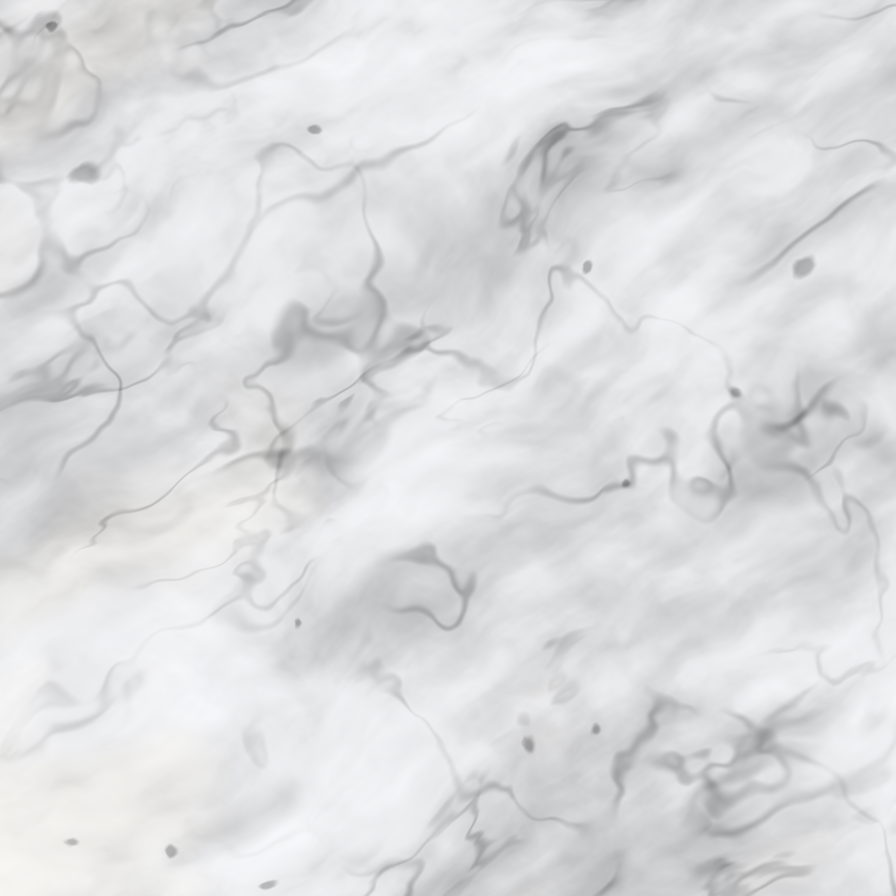
This texture is drawn by a three.js fragment shader. Its source:

```glsl
// Pale grey-white marble with soft smoky streaks rising to the right.
// Stretched fractal noise makes the clouds, its mid-level contours make the
// broken veins, and a sparse jittered grid adds small dark mineral specks.

varying vec2 vUv;

const float GRAIN_ANGLE   = 0.60;              // direction of the streaks, radians
const float BASE_TONE     = 0.888;
const float CLOUD_DEPTH   = 0.27;
const float STREAK_DEPTH  = 0.23;
const float MOTTLE_DEPTH  = 0.10;
const float VEIN_DEPTH    = 0.13;
const float CRACK_DEPTH   = 0.12;
const float SPECK_DEPTH   = 0.22;
const float WARP_AMOUNT   = 0.12;
const float SPECK_CELLS   = 8.0;
const float SPECK_CHANCE  = 0.16;
const float TONE_KNEE     = 0.915;             // whites are compressed above this
const float DARKEST_TONE  = 0.50;
const vec3  COOL_TINT     = vec3(0.997, 1.000, 1.010);
const vec3  WARM_TINT     = vec3(1.004, 1.000, 0.988);
const mat2  OCTAVE_TURN   = mat2(0.8, 0.6, -0.6, 0.8);

float hash(vec2 cell) {
  vec3 h = fract(cell.xyx * 0.1031);
  h += dot(h, h.yzx + 33.33);
  return fract((h.x + h.y) * h.z);
}

float valueNoise(vec2 p) {
  vec2 cell = floor(p);
  vec2 f = fract(p);
  f = f * f * f * (f * (f * 6.0 - 15.0) + 10.0);
  float low  = mix(hash(cell), hash(cell + vec2(1.0, 0.0)), f.x);
  float high = mix(hash(cell + vec2(0.0, 1.0)), hash(cell + 1.0), f.x);
  return mix(low, high, f.y);
}

// Fractal sum of four octaves, centred on zero.
float fbm(vec2 p) {
  float sum = 0.0;
  float amplitude = 0.5;
  for (int octave = 0; octave < 4; octave++) {
    sum += amplitude * (valueNoise(p) - 0.5);
    p = OCTAVE_TURN * p * 2.03 + 17.3;
    amplitude *= 0.5;
  }
  return sum;
}

// Thin line along the zero contour of the noise, faded out in patches.
float vein(vec2 p, float width, vec2 maskPoint) {
  float line = 1.0 - smoothstep(0.0, width, abs(fbm(p)));
  return line * smoothstep(-0.04, 0.20, fbm(maskPoint));
}

// Scattered small ragged dots.
float specks(vec2 p) {
  vec2 grid = p * SPECK_CELLS;
  vec2 cell = floor(grid);
  vec2 centre = 0.25 + 0.5 * vec2(hash(cell + 3.7), hash(cell + 9.2));
  float radius = mix(0.05, 0.13, hash(cell + 21.4));
  float ragged = 0.10 * fbm(p * 45.0);
  float dist = length(fract(grid) - centre) + ragged;
  float present = step(hash(cell + 41.8), SPECK_CHANCE);
  return present * (1.0 - smoothstep(0.3 * radius, radius, dist));
}

void main() {
  // Bend the plane, then turn it so x runs along the streaks.
  vec2 bend = vec2(fbm(vUv * 4.0 + 5.1), fbm(vUv * 4.0 + 31.7));
  vec2 p = vUv + WARP_AMOUNT * bend;
  float c = cos(GRAIN_ANGLE);
  float s = sin(GRAIN_ANGLE);
  vec2 q = vec2(c * p.x + s * p.y, c * p.y - s * p.x);

  // Broad clouds, finer streaks and a small mottle.
  float cloud  = fbm(q * vec2(3.0, 7.0) + 11.0);
  float streak = fbm(q * vec2(7.0, 21.0) + 43.0);
  float mottle = fbm(p * vec2(24.0, 30.0) + 71.0);
  float tone = BASE_TONE + CLOUD_DEPTH * cloud + STREAK_DEPTH * streak
             + MOTTLE_DEPTH * mottle;

  // Long veins with the grain, short cracks across it, gathered in grey areas.
  float longVeins = vein(q * vec2(2.4, 6.0) + 83.0, 0.032, q * vec2(6.0, 9.0) + 7.0);
  float fineVeins = vein(q * vec2(5.0, 13.0) + 29.0, 0.040, q * vec2(5.0, 8.0) + 57.0);
  float cracks    = vein(p * 5.5 + 61.0, 0.028, p * 6.0 + 95.0);
  float gathered = mix(1.25, 0.6, smoothstep(-0.15, 0.15, cloud));
  tone -= gathered * (VEIN_DEPTH * (longVeins + fineVeins) + CRACK_DEPTH * cracks);
  tone -= SPECK_DEPTH * specks(p);

  // Soften the whites and limit the darks.
  tone = min(tone, TONE_KNEE) + 0.5 * max(tone - TONE_KNEE, 0.0);
  tone = max(tone, DARKEST_TONE);

  // Faint warm patches in the cool stone.
  float warmth = smoothstep(0.03, 0.22, fbm(q * vec2(2.0, 4.0) + 125.0));
  gl_FragColor = vec4(tone * mix(COOL_TINT, WARM_TINT, warmth), 1.0);
}
```
